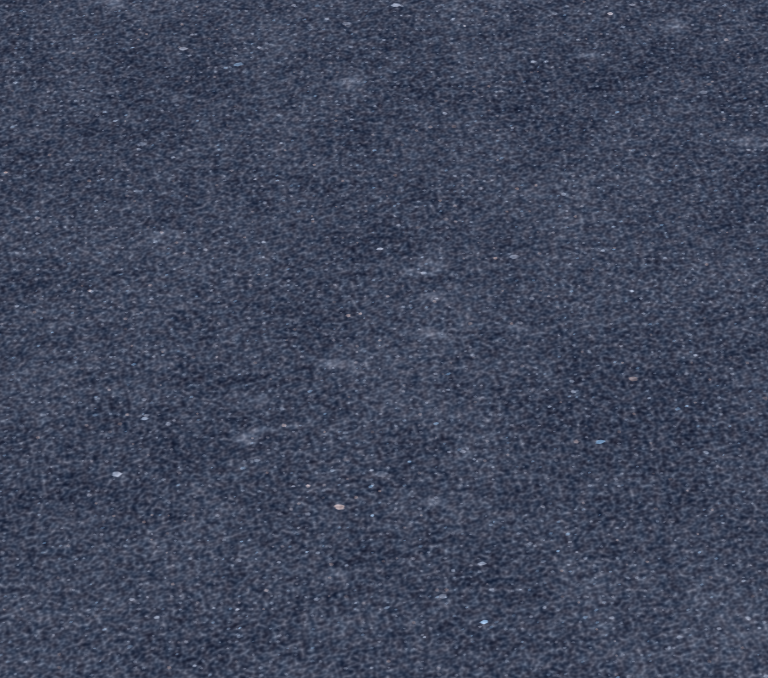
Reproduce this texture procedurally as a WebGL 1 fragment shader.

```glsl
precision highp float;

uniform vec2 u_resolution;

const vec3 ASPHALT = vec3(0.238, 0.266, 0.342);
const vec3 PALE_TINT = vec3(0.98, 1.0, 1.03);
const vec3 WARM_TINT = vec3(1.25, 0.95, 0.75);
const vec3 COOL_TINT = vec3(0.75, 1.02, 1.20);

vec2 hash2(vec2 p) {
  vec3 h = fract(p.xyx * vec3(0.1031, 0.1030, 0.0973));
  h += dot(h, h.yzx + 33.33);
  return fract((h.xx + h.yz) * h.zy);
}

// Dot product of a random unit gradient with the offset from its corner
float cornerSlope(vec2 corner, vec2 offset) {
  float angle = 6.28318 * hash2(corner).x;
  return dot(vec2(cos(angle), sin(angle)), offset);
}

float gradientNoise(vec2 p) {
  vec2 i = floor(p);
  vec2 f = p - i;
  vec2 w = f * f * f * (f * (f * 6.0 - 15.0) + 10.0);
  vec2 e = vec2(1.0, 0.0);
  float low = mix(cornerSlope(i, f), cornerSlope(i + e, f - e), w.x);
  float high = mix(cornerSlope(i + e.yx, f - e.yx), cornerSlope(i + 1.0, f - 1.0), w.x);
  return mix(low, high, w.y);
}

vec2 rotate(vec2 p, float angle) {
  float c = cos(angle);
  float s = sin(angle);
  return vec2(c * p.x + s * p.y, c * p.y - s * p.x);
}

// Scattered stones: x is coverage times brightness, y a random hue in 0..1
vec2 chips(vec2 p, float density, float radius, float softness, float seed) {
  vec2 cell = floor(p);
  vec2 chance = hash2(cell + seed);
  vec2 shape = hash2(cell + seed + 57.0);
  float size = radius * mix(0.55, 1.0, shape.x);
  vec2 center = mix(vec2(radius), vec2(1.0 - radius), hash2(cell + seed + 113.0));
  vec2 d = rotate(p - cell - center, (shape.y - 0.5) * 1.2);
  d.y *= 1.0 + 0.4 * shape.y;
  float edge = length(d) + 0.25 * size * gradientNoise(p * 5.0 + seed);
  float mask = 1.0 - smoothstep(size * (1.0 - softness), size, edge);
  return vec2(mask * step(chance.x, density) * mix(0.4, 1.0, chance.y), shape.y);
}

// Mostly neutral stones, with a few warm and cool ones
vec3 chipTint(float hue) {
  vec3 tint = mix(PALE_TINT, COOL_TINT, smoothstep(0.75, 0.95, hue));
  return mix(WARM_TINT, tint, smoothstep(0.03, 0.14, hue));
}

vec3 chipLight(vec2 chip, float strength) {
  return chip.x * strength * chipTint(chip.y);
}

void main() {
  vec2 uv = gl_FragCoord.xy / u_resolution.y;
  float aspect = u_resolution.x / u_resolution.y;

  // Ground plane receding gently towards the top
  vec2 ground = vec2(uv.x - 0.5 * aspect, uv.y) / (1.0 - 0.17 * uv.y) + 3.0;
  vec2 tilted = rotate(ground, 0.15);

  // Fine aggregate, calmer in the distance
  float grain = 0.150 * gradientNoise(ground * vec2(90.0, 132.0));
  grain += 0.165 * gradientNoise(rotate(ground, 0.3) * vec2(155.0, 205.0) + 19.0);
  grain *= 1.06 - 0.14 * uv.y;
  grain += 1.8 * grain * grain;

  // Broad wear and short horizontal streaks
  float wear = 0.045 * gradientNoise(tilted * vec2(3.0, 5.0));
  wear += 0.050 * gradientNoise(tilted * vec2(9.0, 19.0) + 7.0);
  float streak = gradientNoise(tilted * vec2(26.0, 65.0) + 31.0);
  wear += 0.068 * streak;

  vec3 color = ASPHALT + grain + wear;

  // Slight colour drift between grains
  float drift = gradientNoise(ground * vec2(70.0, 85.0) + 43.0);
  color += drift * vec3(0.026, -0.003, -0.020);

  // Stones from fine grit to rare pebbles
  color += chipLight(chips(ground * vec2(80.0, 102.0), 0.27, 0.40, 0.75, 5.0), 0.19);
  color += chipLight(chips(ground * vec2(50.0, 68.0) + 0.4, 0.06, 0.34, 0.7, 23.0), 0.30);
  color += chipLight(chips(ground * vec2(32.0, 56.0) + 0.7, 0.007, 0.38, 0.5, 71.0), 0.42);

  // Faint chalky scuffs broken up by the streaks
  float scuff = chips(ground * vec2(7.0, 17.0), 0.10, 0.42, 0.7, 91.0).x;
  color += scuff * (0.095 + 0.18 * streak) * PALE_TINT;

  gl_FragColor = vec4(clamp(color, 0.0, 1.0), 1.0);
}
```
